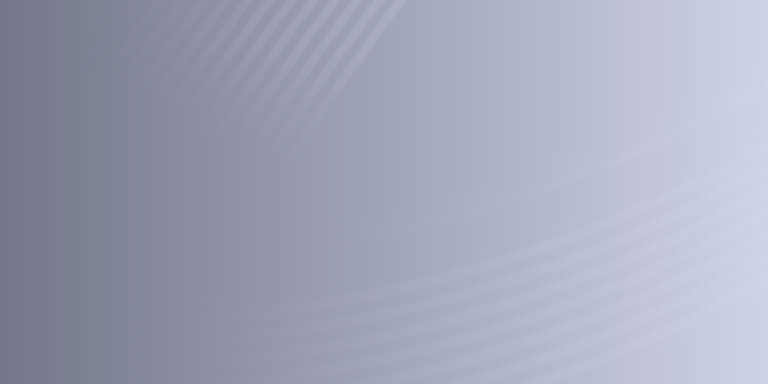
A WebGL 1 fragment shader for this background:

```glsl
precision highp float;

uniform vec2 u_resolution;

const vec3 SLATE = vec3(0.454, 0.464, 0.544);
const vec3 MIST = vec3(0.808, 0.826, 0.910);
const vec3 SHEEN = vec3(0.90, 0.91, 1.0);

// Soft bump around a centre
float bump(float x, float centre, float width) {
  float d = (x - centre) / width;
  return exp(-d * d);
}

// Repeating soft stripes, one per period, starting at t = 0
float stripes(float t, float period, float soft) {
  float d = abs(fract(t / period) - 0.5);
  return 1.0 - smoothstep(0.25 - soft, 0.25 + soft, d);
}

// 1 between lo and hi, with soft ends
float band(float t, float lo, float hi, float soft) {
  return smoothstep(lo - soft, lo + soft, t)
       * (1.0 - smoothstep(hi - soft, hi + soft, t));
}

// Horizontal gradient with faint cool and warm tints
vec3 backdrop(float t) {
  vec3 colour = mix(SLATE, MIST, t);
  colour += vec3(-0.001, 0.002, -0.003) * bump(t, 0.12, 0.09);
  colour += vec3(-0.003, 0.001, 0.001) * bump(t, 0.73, 0.04);
  colour += vec3(0.003, -0.002, 0.001) * bump(t, 0.84, 0.05);
  return colour;
}

// Slanted rays that hang from the top edge and fade downward
float rays(vec2 p) {
  float depth = 1.0 - p.y;
  float rightEdge = 1.073 - 0.75 * depth + 0.13 * depth * depth;
  float inward = rightEdge - p.x;
  float reach = 0.10 + 0.48 * max(p.x, 0.0);
  float fade = (1.0 - smoothstep(0.15, 0.80, inward))
             * (1.0 - smoothstep(0.0, 1.0, depth / reach));
  return stripes(inward, 0.057, 0.10) * smoothstep(0.0, 0.006, inward) * fade;
}

// Height above the sweeping curve that tops the ribbon bundle
float sweepHeight(vec2 p) {
  return p.y - 0.179 - 0.0897 * pow(max(p.x, 0.0), 2.4);
}

// Bundle of parallel ribbons rising to the right
float ribbons(float height, float x) {
  float bundle = band(height, -0.42, 0.01, 0.015);
  return stripes(-height, 0.058, 0.13) * bundle * smoothstep(0.25, 1.6, x);
}

// Lone ribbon above the bundle, with a faint veil over it
float loneRibbon(float height, float x) {
  float line = band(height, 0.112, 0.134, 0.007);
  float veil = 0.35 * band(height, 0.134, 0.185, 0.018);
  return (line + veil) * smoothstep(0.75, 1.8, x);
}

void main() {
  vec2 uv = gl_FragCoord.xy / u_resolution;
  vec2 p = uv * vec2(2.0, 1.0);

  vec3 colour = backdrop(uv.x);

  // Light layers
  float height = sweepHeight(p);
  colour = mix(colour, SHEEN, 0.125 * rays(p));
  colour = mix(colour, SHEEN, 0.07 * ribbons(height, p.x));
  colour = mix(colour, SHEEN, 0.06 * loneRibbon(height, p.x));

  gl_FragColor = vec4(clamp(colour, 0.0, 1.0), 1.0);
}
```
